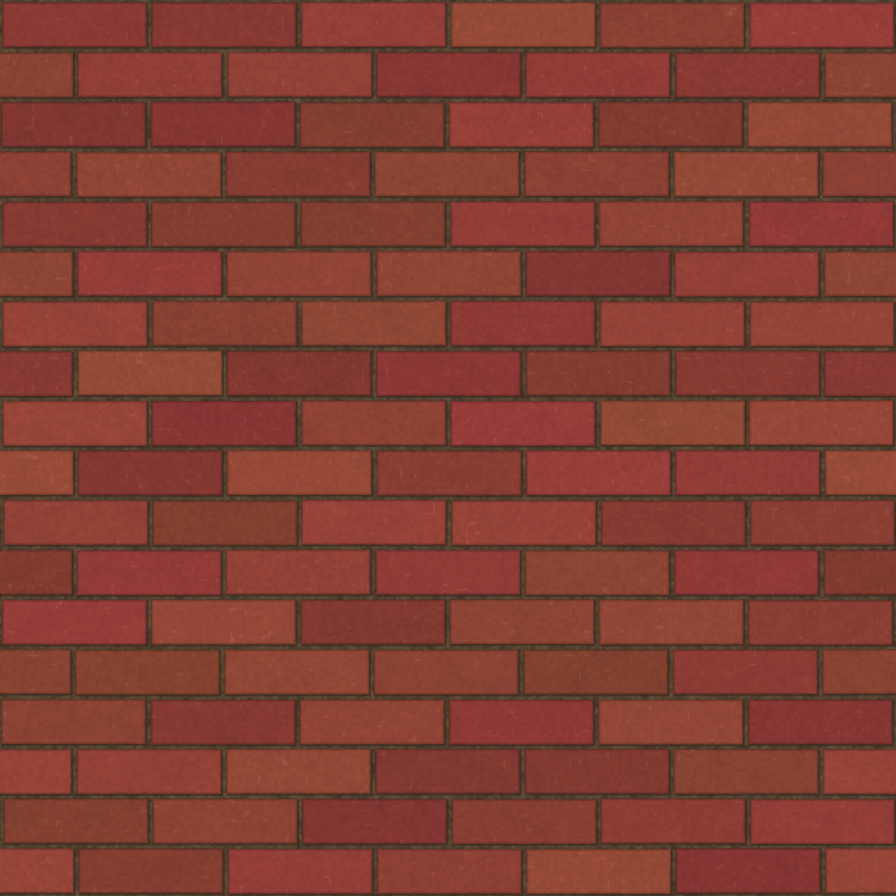
Write a WebGL 2 fragment shader that draws this texture.

```glsl
#version 300 es
precision highp float;
// Running-bond brick wall: 6 bricks across, 18 courses down, wrapping on all sides.
// Each brick is a rounded-box distance with its own hashed tint and offset;
// wrapped value noise adds grain to the clay and grit to the mortar.
uniform vec2 u_resolution;
out vec4 outColor;

const vec2 BRICKS = vec2(6.0, 18.0);
const float JOINT = 0.0058;
const float CORNER = 0.0008;
const vec3 CRIMSON = vec3(0.555, 0.222, 0.212);
const vec3 RUST = vec3(0.550, 0.280, 0.202);
const vec3 MORTAR = vec3(0.325, 0.258, 0.190);
const vec3 SHADOW = vec3(0.225, 0.160, 0.115);

// Integer hash of a lattice cell, result in 0..1
float hash(vec2 cell, uint seed) {
    uvec2 q = uvec2(ivec2(cell)) * uvec2(1597u, 3571u);
    uint n = (q.x ^ (q.y + seed * 7919u)) * 747796u + 28919u;
    n = (n ^ (n >> 15)) * 73244475u;
    n = (n ^ (n >> 13)) * 12747787u;
    n ^= n >> 16;
    return float(n & 65535u) / 65535.0;
}

// Value noise that repeats once per canvas, with the given cells per side
float wrapNoise(vec2 uv, vec2 cells, uint seed) {
    vec2 p = uv * cells;
    vec2 i = floor(p);
    vec2 f = p - i;
    f = f * f * (3.0 - 2.0 * f);
    vec2 a = mod(i, cells);
    vec2 b = mod(i + 1.0, cells);
    float low = mix(hash(a, seed), hash(vec2(b.x, a.y), seed), f.x);
    float high = mix(hash(vec2(a.x, b.y), seed), hash(b, seed), f.x);
    return mix(low, high, f.y);
}

float roundedBox(vec2 p, vec2 halfSize, float radius) {
    vec2 q = abs(p) - halfSize + radius;
    return length(max(q, 0.0)) + min(max(q.x, q.y), 0.0) - radius;
}

// Brick column and course in id; returns the position from the brick centre
vec2 brickCell(vec2 uv, out vec2 id) {
    float course = mod(floor(uv.y * BRICKS.y), BRICKS.y);
    float slip = (hash(vec2(course, 3.0), 1u) - 0.5) * 0.024;
    float shift = 0.5 * (1.0 - mod(course, 2.0)) + slip;
    vec2 grid = uv * BRICKS + vec2(shift, 0.0);
    id = vec2(mod(floor(grid.x), BRICKS.x), course);
    return (fract(grid) - 0.5) / BRICKS;
}

// Clay tint per brick, with soft mottling, fine grain and pale specks
vec3 clay(vec2 uv, vec2 id) {
    vec3 tint = mix(CRIMSON, RUST, hash(id, 2u));
    float light = mix(0.91, 1.07, hash(id, 3u));
    float mottle = wrapNoise(uv, vec2(40.0, 60.0), 4u) - 0.5;
    float grain = wrapNoise(uv, vec2(250.0), 5u) - 0.5;
    float speck = smoothstep(0.86, 1.0, wrapNoise(uv, vec2(190.0), 6u));
    return tint * (light + 0.035 * mottle + 0.075 * grain) + 0.045 * speck;
}

// Mortar colour with two sizes of sandy grit
vec3 grit(vec2 uv) {
    float coarse = wrapNoise(uv, vec2(150.0), 7u) - 0.5;
    float fine = wrapNoise(uv, vec2(300.0), 8u) - 0.5;
    return MORTAR * (1.0 + 0.25 * coarse + 0.30 * fine);
}

void main() {
    vec2 uv = gl_FragCoord.xy / u_resolution;
    float pixel = 1.0 / min(u_resolution.x, u_resolution.y);

    // Brick outline, slightly nudged and roughened
    vec2 id;
    vec2 p = brickCell(uv, id);
    p += (vec2(hash(id, 9u), hash(id, 10u)) - 0.5) * 0.0010;
    vec2 halfSize = 0.5 / BRICKS - 0.5 * JOINT;
    float rough = (wrapNoise(uv, vec2(180.0), 11u) - 0.5) * 0.0005;
    float edge = roundedBox(p, halfSize, CORNER) + rough;

    // Mortar, darkened by the shadow below and to the right of the brick
    float shadowEdge = roundedBox(p - vec2(0.0009, -0.0009), halfSize, CORNER);
    float shade = 1.0 - smoothstep(-0.0002, 0.0022, shadowEdge);
    vec3 joint = mix(grit(uv), SHADOW, 0.75 * shade);

    // Brick face, with a worn dark rim
    float rim = smoothstep(-0.0032, 0.0, edge);
    vec3 face = clay(uv, id) * (1.0 - 0.20 * rim);

    float cover = 1.0 - smoothstep(-0.6 * pixel, 0.6 * pixel, edge);
    outColor = vec4(mix(joint, face, cover), 1.0);
}
```
